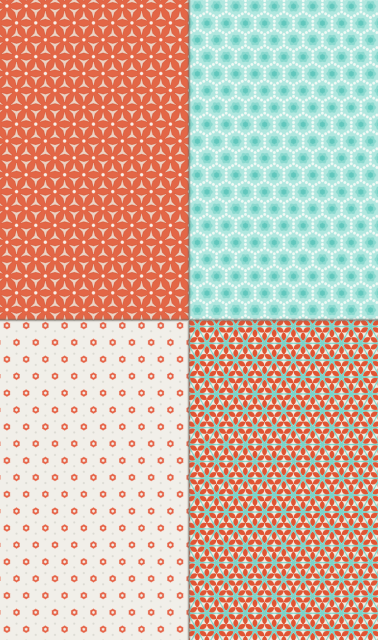
Give the GLSL for this pattern, as a WebGL 1 fragment shader.

```glsl
precision highp float;
// Four panels of small geometric prints: orange trefoils, aqua rosettes, cream
// with hexagon rings, and woven petal stars. All share one hexagonal lattice,
// folded into a sixth of a cell so each motif is a few distance tests.
uniform vec2 u_resolution;

const float SIXTH = 1.0471976;
const vec2 GRID = vec2(19.65, 32.85); // canvas size in lattice spacings
float soft;                           // edge width, about one pixel

float mask(float d) {
  return 1.0 - smoothstep(-soft, soft, d);
}

// Offset from the nearest point of a unit hexagonal lattice
vec2 hexCell(vec2 p) {
  vec2 s = vec2(1.0, 1.7320508);
  vec2 a = mod(p, s) - 0.5 * s;
  vec2 b = mod(p - 0.5 * s, s) - 0.5 * s;
  return dot(a, a) < dot(b, b) ? a : b;
}

// Fold six sectors onto one, centred on the x axis
vec2 foldSix(vec2 c, float turn) {
  float a = mod(atan(c.y, c.x + 1e-5) + turn, SIXTH) - 0.5 * SIXTH;
  return length(c) * vec2(cos(a), sin(a));
}

vec2 toCorner(vec2 c) { return foldSix(c, 0.0); }
vec2 toSide(vec2 c) { return foldSix(c, 0.5 * SIXTH); }

// Three-pointed stars on cell corners, dots on cell centres
vec3 trefoils(vec2 c) {
  vec2 k = toCorner(c);
  vec2 u = vec2(0.577 - k.x, abs(k.y));
  float ray = max(u.y - 0.085 * (1.0 - u.x / 0.32), u.x - 0.30);
  vec3 col = vec3(0.89, 0.40, 0.275);
  col = mix(col, vec3(0.82, 0.34, 0.22), 0.5 * mask(ray - 0.045));
  col = mix(col, vec3(0.93, 0.88, 0.83), 0.9 * mask(ray));
  return mix(col, vec3(0.97, 0.94, 0.91), mask(length(c) - 0.085));
}

// Scalloped discs inside hexagons of white beads
vec3 rosettes(vec2 c) {
  vec2 e = toSide(c);
  float r = length(c);
  float bead = length(vec2(e.x - 0.5, mod(e.y, 0.1925) - 0.09625));
  float scallop = 0.27 + 0.025 * cos(6.0 * atan(c.y, c.x + 1e-5));
  vec3 col = vec3(0.69, 0.905, 0.875);
  col = mix(col, vec3(0.54, 0.85, 0.81), mask(r - scallop));
  col = mix(col, vec3(0.38, 0.78, 0.74), mask(e.x - 0.13));
  return mix(col, vec3(0.95, 0.98, 0.96), mask(bead - 0.072));
}

// Sparse hexagon rings with faint specks on the corners
vec3 rings(vec2 c) {
  float ring = abs(toCorner(c.yx).x - 0.115) - 0.048;
  float speck = length(toCorner(c) - vec2(0.577, 0.0)) - 0.05;
  vec3 col = vec3(0.945, 0.937, 0.912);
  col = mix(col, vec3(0.82, 0.82, 0.79), 0.7 * mask(speck));
  return mix(col, vec3(0.90, 0.38, 0.27), mask(ring));
}

// Red petals towards the corners, aqua rays towards the sides
vec3 petalStars(vec2 c) {
  vec2 k = toCorner(c);
  vec2 e = toSide(c);
  float along = (k.x - 0.36) / 0.22;
  float petal = abs(k.y) - 0.125 * (1.0 - along * along);
  float ray = abs(e.y) - 0.075 * (1.0 - 1.4 * e.x);
  vec3 col = vec3(0.94, 0.93, 0.89);
  col = mix(col, vec3(0.48, 0.83, 0.79), mask(min(ray, length(c) - 0.10)));
  return mix(col, vec3(0.88, 0.33, 0.20), mask(petal));
}

void main() {
  vec2 uv = gl_FragCoord.xy / u_resolution;
  soft = 0.8 * GRID.x / u_resolution.x;

  // Each panel starts its lattice at its own anchor
  vec3 col;
  if (uv.y > 0.5) {
    col = uv.x < 0.5
      ? trefoils(hexCell((uv - vec2(0.3745, 0.6215)) * GRID))
      : rosettes(hexCell((uv - vec2(0.5476, 0.5947)) * GRID));
  } else {
    col = uv.x < 0.5
      ? rings(hexCell((uv - vec2(0.3745, 0.4913)) * GRID))
      : petalStars(hexCell((uv - vec2(0.5727, 0.3845)) * GRID));
  }

  // Thin shaded seams between the panels
  vec2 gap = abs(uv - 0.5) * GRID;
  float seam = exp(-pow(min(gap.x, gap.y) / 0.065, 2.0));
  col = mix(col, vec3(0.45, 0.43, 0.40), 0.65 * seam);
  gl_FragColor = vec4(col, 1.0);
}
```
